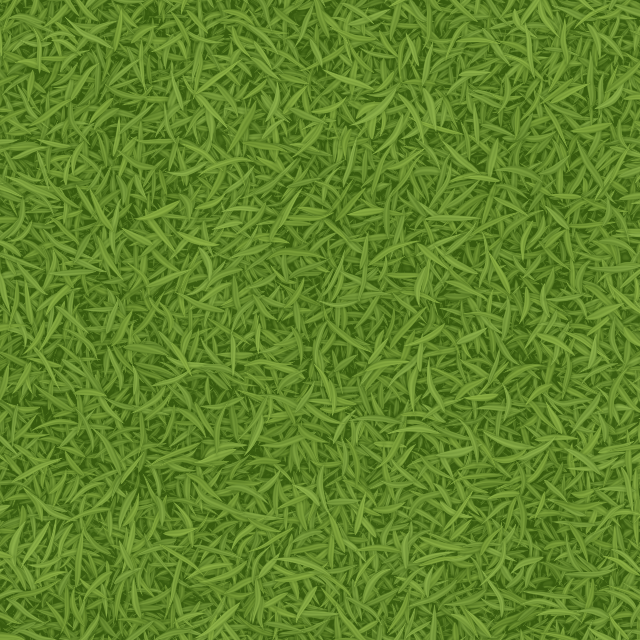
Reproduce this texture procedurally as a three.js fragment shader.

```glsl
// Dense lawn of short, curved grass blades, stacked from dark depths to bright tips.
#define LAYERS 14
#define DARK vec3(0.25, 0.39, 0.08)
#define LIGHT vec3(0.51, 0.65, 0.25)
#define CELL_DEEP 0.026
#define CELL_TOP 0.054
#define HALF_WIDTH 0.0045
#define BEND 0.28
#define SHADOW_REACH 0.008
#define SHADOW_DEPTH 0.17
#define WARP 0.006

varying vec2 vUv;

// Four random values from a cell and a layer number
vec4 hash4(vec3 p) {
  vec4 q = fract(p.xyzx * vec4(0.1031, 0.1030, 0.0973, 0.1099));
  q += dot(q, q.wzxy + 33.33);
  return fract((q.xxyz + q.yzzw) * q.zywx);
}

// Smooth value noise, two channels
vec2 noise2(vec2 p, float seed) {
  vec2 cell = floor(p);
  vec2 f = fract(p);
  f = f * f * (3.0 - 2.0 * f);
  vec2 a = hash4(vec3(cell, seed)).xy;
  vec2 b = hash4(vec3(cell + vec2(1.0, 0.0), seed)).xy;
  vec2 c = hash4(vec3(cell + vec2(0.0, 1.0), seed)).xy;
  vec2 d = hash4(vec3(cell + 1.0, seed)).xy;
  return mix(mix(a, b, f.x), mix(c, d, f.x), f.y);
}

// Blade frame: x runs -1..1 along, y -1..1 across, z is the edge distance
vec3 bladeFrame(vec2 p, float angle, float halfLength, float halfWidth, float bend) {
  vec2 dir = vec2(cos(angle), sin(angle));
  float along = dot(p, dir) / halfLength;
  float across = dot(p, vec2(-dir.y, dir.x));
  float u = clamp(along, -1.0, 1.0);
  across += bend * halfLength * (u * u - 0.3);
  float taper = pow(1.0 - u * u, 0.7) * (1.0 - 0.35 * u);
  float width = halfWidth * taper;
  float edge = max(abs(across) - width, (abs(along) - 1.0) * halfLength);
  return vec3(u, clamp(across / max(width, 0.0005), -1.0, 1.0), edge);
}

// Brightness of a blade: dark rims, one lit side and fine lengthwise fibres
float bladeTone(vec2 uv, float base, vec4 rnd) {
  float rim = -0.22 * uv.y * uv.y;
  float side = 0.12 * uv.y * sign(rnd.y - 0.5);
  float fibre = 0.11 * cos(uv.y * 6.0 + rnd.z * 6.28 + uv.x);
  return base + rim + side + fibre + 0.08 * uv.x + 0.3 * (rnd.x - 0.5);
}

// Paints one layer over the ground; x holds tone, y holds dullness
vec2 paintLayer(vec2 ground, vec2 p, float layer) {
  float height = layer / float(LAYERS - 1);
  float size = mix(CELL_DEEP, CELL_TOP, height);
  float soft = mix(0.0022, 0.0011, height);
  vec2 grid = p / size + layer * vec2(7.37, 3.61) + 20.0;
  vec2 home = floor(grid);

  for (int j = -1; j <= 1; j++) {
    for (int i = -1; i <= 1; i++) {
      vec2 cell = home + vec2(float(i), float(j));
      vec4 place = hash4(vec3(cell, layer + 1.0));
      vec4 look = hash4(vec3(cell, layer + 51.0));
      float halfLength = size * mix(0.45, 0.88, place.w);
      float halfWidth = HALF_WIDTH * mix(0.8, 1.15, height) * mix(0.7, 1.1, look.w);
      float bend = BEND * (look.z * 2.0 - 1.0);
      vec3 blade = bladeFrame((grid - cell - place.xy) * size,
                              place.z * 6.2832, halfLength, halfWidth, bend);

      float shadow = 1.0 - smoothstep(0.0, SHADOW_REACH, blade.z);
      ground.x = max(ground.x - SHADOW_DEPTH * shadow * shadow, -0.12);

      float cover = 1.0 - smoothstep(-soft, soft, blade.z);
      float tone = bladeTone(blade.xy, mix(0.3, 0.92, height), look);
      ground = mix(ground, vec2(tone, look.y), cover);
    }
  }
  return ground;
}

void main() {
  // Gentle wobble keeps the blades from looking ruled
  vec2 p = vUv + WARP * (noise2(vUv * 32.0 + 5.0, 3.0) - 0.5);
  vec2 ground = vec2(0.2, 0.3);
  for (int k = 0; k < LAYERS; k++) {
    ground = paintLayer(ground, p, float(k));
  }

  // Broad, faint patches of light and shade
  float patches = noise2(vUv * 6.0 + 11.0, 9.0).x - 0.5;
  float tone = clamp(ground.x + 0.12 * patches, -0.12, 1.15);
  vec3 color = mix(DARK, LIGHT, tone);
  color.b += 0.03 * (ground.y - 0.4) * clamp(tone, 0.0, 1.0);
  gl_FragColor = vec4(color, 1.0);
}
```
